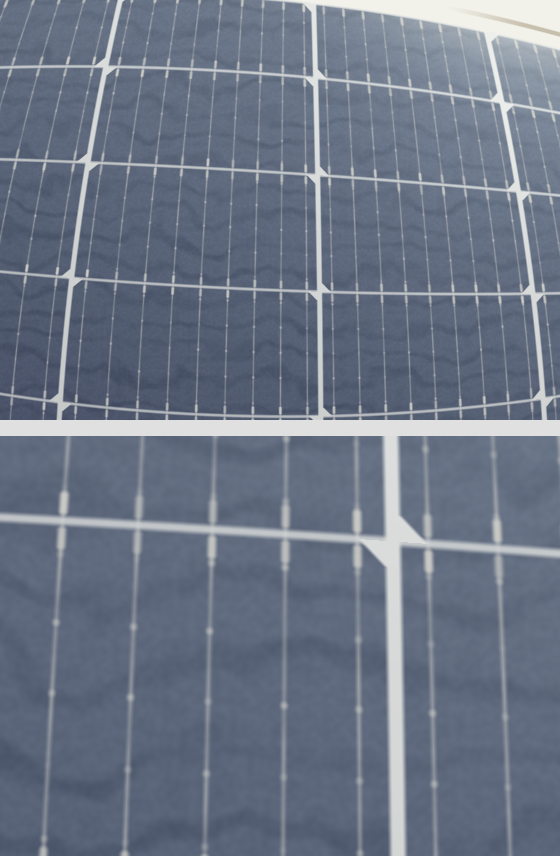
Top, the full canvas; bottom, a detail of the centre.
A WebGL 2 fragment shader for this pattern:

```glsl
#version 300 es
precision highp float;
// Solar panel seen at a slant: half-cut blue-grey cells with thin busbars.
// Canvas points are bent into cell coordinates (u across, v down), then the
// gaps, clipped corners, solder marks, ripples and glare are layered on.
uniform vec2 u_resolution;
out vec4 outColor;

#define BUSBARS 9.0
#define DOTS_PER_CELL 5.0
#define COLUMN_GAP 0.0060
#define ROW_GAP 0.0032
#define CORNER_CUT 0.027
#define BAR_HALF_WIDTH 0.0013
#define BLUR 0.0026
#define RIPPLES 16.0
#define RIPPLE_DEPTH 0.045
#define GRAIN 0.035
#define FRAME_EDGE 0.0087

const vec3 CELL_DARK = vec3(0.285, 0.320, 0.405);
const vec3 CELL_LIGHT = vec3(0.530, 0.585, 0.650);
const vec3 GAP_DIM = vec3(0.77, 0.78, 0.78);
const vec3 GAP_BRIGHT = vec3(0.92, 0.93, 0.92);
const vec3 SOLDER = vec3(0.80, 0.80, 0.78);
const vec3 FRAME = vec3(0.95, 0.95, 0.92);
const vec3 FRAME_SHADE = vec3(0.74, 0.70, 0.62);

float hash(vec2 p) {
  return fract(sin(dot(p, vec2(127.1, 311.7))) * 43758.5);
}

vec2 gradient(vec2 cell) {
  float angle = 6.2832 * hash(cell);
  return vec2(cos(angle), sin(angle));
}

float gradientNoise(vec2 p) {
  vec2 i = floor(p), f = fract(p);
  vec2 w = f * f * f * (f * (f * 6.0 - 15.0) + 10.0);
  vec2 e = vec2(1.0, 0.0);
  float low = mix(dot(gradient(i), f), dot(gradient(i + e), f - e), w.x);
  float high = mix(dot(gradient(i + e.yx), f - e.yx), dot(gradient(i + 1.0), f - 1.0), w.x);
  return mix(low, high, w.y);
}

// Soft coverage of a signed distance, in canvas heights
float cover(float d) {
  return 1.0 - smoothstep(-BLUR, BLUR, d);
}

// Depth below the top edge with the tilt and bow of the rows removed
float straightenRows(vec2 p) {
  float x = (p.x - 0.7517) / 0.5816;
  float depth = p.y;
  for (int i = 0; i < 4; i++) {
    float tilt = 0.066 - depth * (0.052 + 0.024 * depth);
    float bow = 0.0434 - 0.0833 * depth;
    depth = p.y - x * (tilt + bow * x);
  }
  return depth;
}

// Cell coordinates: whole numbers lie on the gaps between cells
vec2 cellCoords(vec2 p, float depth) {
  float centre = 0.7465 + p.y * (0.0278 - 0.0104 * p.y);
  float width = 0.460 + p.y * (0.260 - 0.097 * p.y);
  float s = (p.x - centre) / width;
  float v = 1.278 - 1.4 * (depth - 0.9913);
  v = -1.435 + (depth - 0.6944) * v;
  v = 4.331 + (depth - 0.4167) * v;
  return vec2(s * (1.0914 + 0.0914 * s), 1.0 + (depth - 0.1858) * v);
}

void main() {
  vec2 p = gl_FragCoord.xy / u_resolution.y;
  p.y = 1.0 - p.y;
  float across = gl_FragCoord.x / u_resolution.x;
  float depth = straightenRows(p);
  vec2 uv = cellCoords(p, depth);
  vec2 dx = dFdx(uv), dy = dFdy(uv);
  vec2 density = vec2(length(vec2(dx.x, dy.x)), length(vec2(dx.y, dy.y))) * u_resolution.y;
  vec2 node = round(uv);
  vec2 d = (uv - node) / density;

  // Cell tone: lighter towards the sunlit top right
  float glare = exp(-6.0 * dot(p - vec2(1.30, 0.0), p - vec2(1.30, 0.0)));
  float light = 0.45 * (1.0 - p.y) + 0.25 * across + 0.35 * glare;
  vec3 color = mix(CELL_DARK, CELL_LIGHT, light);

  // Wavy dark ripples and fine wrinkles
  float wave = depth * RIPPLES + 0.9 * gradientNoise(p * vec2(7.0, 9.0))
             + 0.35 * gradientNoise(p * vec2(24.0, 18.0));
  float ripple = 1.0 - smoothstep(0.03, 0.24, abs(fract(wave) - 0.5));
  float strength = 0.65 + 0.7 * gradientNoise(p * vec2(5.0, 13.0) + 8.0);
  color -= RIPPLE_DEPTH * ripple * strength;
  float wrinkle = abs(gradientNoise(p * vec2(30.0, 45.0)));
  color += GRAIN * (0.2 - wrinkle + 0.6 * gradientNoise(p * 150.0));

  // Busbars with small solder dots and paired marks at the row gaps
  float barCoord = uv.x * BUSBARS, dotCoord = uv.y * DOTS_PER_CELL;
  float bar = (fract(barCoord) - 0.5) / (density.x * BUSBARS);
  float fade = 0.50 + 0.3 * gradientNoise(vec2(floor(barCoord) * 3.7, uv.y * 6.0));
  color = mix(color, SOLDER, fade * cover(abs(bar) - BAR_HALF_WIDTH));
  float along = (fract(dotCoord) - 0.5) / (density.y * DOTS_PER_CELL);
  float dotTone = hash(floor(vec2(barCoord, dotCoord)));
  color = mix(color, SOLDER, 0.65 * dotTone * cover(length(vec2(bar, along)) - 0.0025));
  float markEnd = max(abs(abs(d.y) - 0.014) - 0.006, 0.0);
  float markTone = hash(vec2(floor(barCoord), node.y * 2.0 + step(0.0, d.y)));
  color = mix(color, SOLDER, (0.5 + 0.5 * markTone) * cover(length(vec2(bar, markEnd)) - 0.0032));

  // Gaps; clipped corners face alternate diagonals from column to column
  vec3 gapColor = mix(GAP_DIM, GAP_BRIGHT, clamp(light * 1.3, 0.0, 1.0));
  float facing = 1.0 - 2.0 * mod(abs(node.x), 2.0);
  float clipped = step(d.x * d.y * facing, 0.0) * cover(abs(d.x) + abs(d.y) - CORNER_CUT);
  float columnGap = cover(abs(d.x) - COLUMN_GAP);
  color = mix(color, gapColor, 0.82 * cover(abs(d.y) - ROW_GAP));
  color = mix(color, gapColor, max(columnGap, clipped));

  // Glare and the pale frame with its shaded rail
  float above = FRAME_EDGE - depth;
  color = mix(color, FRAME, 0.45 * glare * exp(-12.0 * max(-above, 0.0)));
  float rail = cover(abs(above - 0.040) - 0.006) * smoothstep(0.78, 0.96, across);
  vec3 frameColor = mix(FRAME, FRAME_SHADE, 0.8 * rail);
  color = mix(color, frameColor, cover(-above));
  outColor = vec4(clamp(color, 0.0, 1.0), 1.0);
}
```
